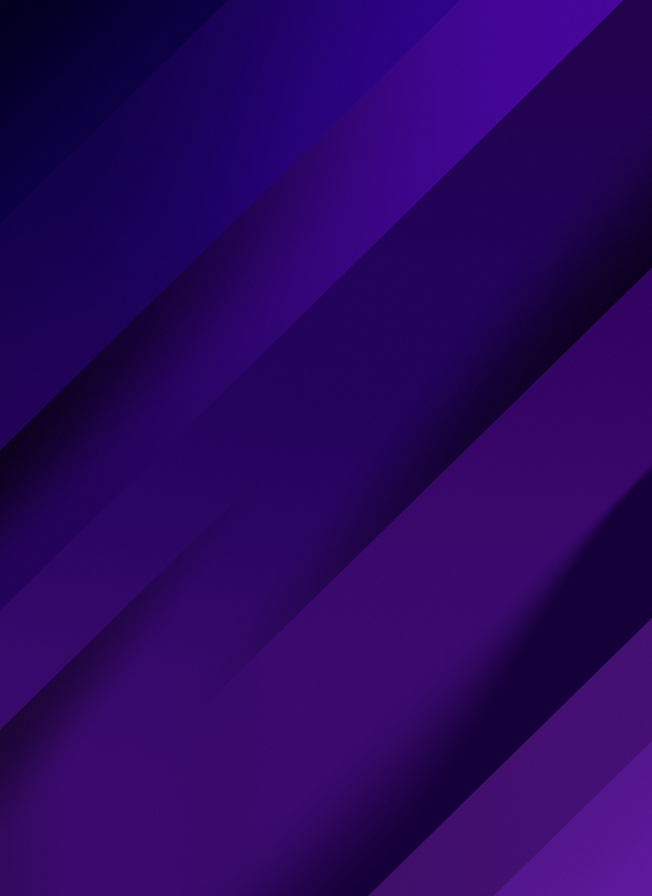
This background is drawn by a Shadertoy shader. Its source:

```glsl
// Panel boundaries, measured along the diagonal coordinate
const float SLOPE = 1.02;
const float EDGE_CORNER = 0.254;
const float EDGE_BLUE = 0.513;
const float EDGE_VIOLET = 0.695;
const float EDGE_CREASE = 0.831;
const float EDGE_RIDGE = 1.031;
const float EDGE_TROUGH = 1.253;
const float EDGE_PURPLE = 1.430;
const float EDGE_GLOW = 1.570;

// Panel colours
const vec3 MIDNIGHT = vec3(0.005, 0.0, 0.12);
const vec3 NAVY = vec3(0.045, 0.0, 0.26);
const vec3 INDIGO_DEEP = vec3(0.09, 0.005, 0.35);
const vec3 INDIGO = vec3(0.18, 0.01, 0.53);
const vec3 INDIGO_LOW = vec3(0.14, 0.01, 0.34);
const vec3 VIOLET_DIM = vec3(0.14, 0.01, 0.35);
const vec3 VIOLET = vec3(0.27, 0.025, 0.60);
const vec3 PLUM_TOP = vec3(0.135, 0.01, 0.30);
const vec3 PLUM_MID = vec3(0.135, 0.01, 0.36);
const vec3 PLUM_LOW = vec3(0.23, 0.04, 0.435);
const vec3 MAGENTA = vec3(0.20, 0.01, 0.385);
const vec3 TROUGH = vec3(0.085, 0.0, 0.225);
const vec3 PURPLE = vec3(0.265, 0.06, 0.445);
const vec3 GLOW = vec3(0.36, 0.095, 0.60);

// Shadow depths and reach
const float BLUE_SHADE = 0.72;
const float CREASE_SHADE = 0.48;
const float RIDGE_SHADE = 0.62;
const float SHADE_REACH = 0.15;
const float GRAIN = 0.006;

float hash(vec2 p) {
    return fract(sin(dot(p, vec2(12.9898, 78.233))) * 43758.5453);
}

// Antialiased step across a panel boundary
float edge(float at, float s) {
    float w = 1.0 / iResolution.y;
    return smoothstep(-w, w, s - at);
}

// Soft shade that is deepest at zero distance and gone at its reach
float shade(float dist, float reach) {
    float f = clamp(1.0 - dist / reach, 0.0, 1.0);
    return f * f * (3.0 - 2.0 * f);
}

void mainImage(out vec4 fragColor, in vec2 fragCoord) {
    vec2 p = fragCoord / iResolution.y;
    float x = p.x * 0.7266 * iResolution.y / iResolution.x;
    float down = 1.0 - p.y;
    float s = x + SLOPE * down;

    // Upper left panels
    vec3 corner = mix(MIDNIGHT, NAVY, smoothstep(0.0, EDGE_CORNER, s));
    vec3 blue = mix(INDIGO_DEEP, INDIGO, smoothstep(0.08, 0.5, x));
    blue = mix(blue, INDIGO_LOW, smoothstep(0.2, 0.5, down) * 0.9);
    blue *= mix(0.82, 1.0, smoothstep(EDGE_CORNER - 0.05, EDGE_BLUE, s));
    vec3 violet = mix(VIOLET_DIM, VIOLET, smoothstep(0.05, 0.65, x));
    float blueShade = BLUE_SHADE * (1.0 - smoothstep(-0.1, 0.52, x));
    violet *= 1.0 - blueShade * shade(s - EDGE_BLUE, SHADE_REACH);

    // Wide central panel, with a short crease and the ridge shadow
    float tilt = down - 0.12 * (x - 0.3);
    vec3 plum = mix(PLUM_TOP, PLUM_MID, smoothstep(0.0, 0.35, down));
    plum = mix(plum, PLUM_LOW, smoothstep(0.38, 0.92, tilt));
    float creaseShade = CREASE_SHADE * (1.0 - smoothstep(0.0, 0.32, x));
    float creaseReach = mix(0.14, 0.05, smoothstep(0.0, 0.3, x));
    plum *= 1.0 - creaseShade * edge(EDGE_CREASE, s)
        * shade(s - EDGE_CREASE, creaseReach);
    float ridgeShade = RIDGE_SHADE * smoothstep(0.19, 0.75, x + 0.04);
    float ridgeReach = mix(0.07, 0.19, smoothstep(0.2, 0.7, x));
    plum *= 1.0 - ridgeShade * shade(EDGE_RIDGE - s, ridgeReach);

    // Magenta panel sinking into a trough that softens downward
    vec3 magenta = mix(MAGENTA, PLUM_LOW, smoothstep(0.3, 0.75, down));
    float ridge = edge(EDGE_RIDGE, s) * smoothstep(0.18, 0.32, x);
    float blur = mix(0.17, 0.012, smoothstep(0.42, 0.72, x));
    float sink = smoothstep(-0.15 * blur, blur, s - EDGE_TROUGH);

    // Lower right panels
    vec3 purple = PURPLE * mix(0.94, 1.02, smoothstep(0.4, 0.7, x));
    vec3 glow = GLOW * mix(0.92, 1.03, smoothstep(EDGE_GLOW, 1.75, s));

    // Stack the panels from upper left to lower right
    vec3 col = mix(corner, blue, edge(EDGE_CORNER, s));
    col = mix(col, violet, edge(EDGE_BLUE, s));
    col = mix(col, plum, edge(EDGE_VIOLET, s));
    col = mix(col, magenta, ridge);
    col = mix(col, TROUGH, sink);
    col = mix(col, purple, edge(EDGE_PURPLE, s));
    col = mix(col, glow, edge(EDGE_GLOW, s));

    // Dim left border and a trace of dither against banding
    col *= 1.0 - 0.14 * (1.0 - smoothstep(0.0, 0.09, x)) * smoothstep(0.75, 0.9, down);
    col += GRAIN * (hash(floor(p * 512.0)) - 0.5);
    fragColor = vec4(clamp(col, 0.0, 1.0), 1.0);
}
```
